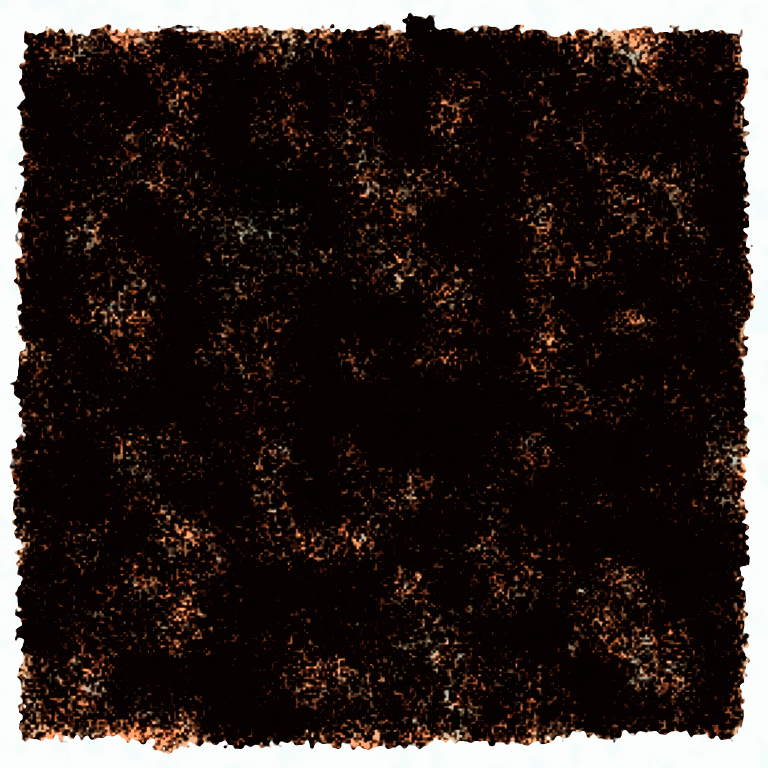
A WebGL 2 fragment shader for this texture:

```glsl
#version 300 es
precision highp float;
// A ragged dark square of crumbled, toasted fibre flecks on pale paper.

uniform vec2 u_resolution;
out vec4 fragColor;

// Palette
const vec3 PAPER = vec3(0.985, 0.995, 0.99);
const vec3 CHAR  = vec3(0.025, 0.006, 0.005);
const vec3 UMBER = vec3(0.16, 0.07, 0.04);
const vec3 BROWN = vec3(0.34, 0.21, 0.12);
const vec3 TAN   = vec3(0.55, 0.43, 0.30);
const vec3 CREAM = vec3(0.86, 0.78, 0.66);
const vec3 RUST  = vec3(1.25, 0.80, 0.58);
const vec3 SLATE = vec3(0.55, 0.95, 1.25);

// Tuning
const float GRAIN_SCALE = 290.0;
const float PATCH_SCALE = 17.0;
const float FLECK_THRESHOLD = 0.665;
const float RIM_GLOW = 0.36;
const float EDGE_WANDER = 0.020;
const float EDGE_CRUMBLE = 0.012;

// Warm clusters: centre, radius
const int CLUSTER_COUNT = 9;
const vec3 CLUSTERS[CLUSTER_COUNT] = vec3[](
    vec3(0.835, 0.910, 0.045), vec3(0.400, 0.790, 0.035),
    vec3(0.590, 0.370, 0.025), vec3(0.195, 0.362, 0.022),
    vec3(0.758, 0.230, 0.010), vec3(0.569, 0.181, 0.008),
    vec3(0.365, 0.408, 0.018), vec3(0.080, 0.915, 0.035),
    vec3(0.570, 0.840, 0.025));

float hash(vec2 cell) {
    uvec2 q = uvec2(ivec2(cell)) * uvec2(1597334673u, 3812015801u);
    uint n = (q.x ^ q.y) * 1597334673u;
    n = (n ^ (n >> 15)) * 2246822519u;
    return float((n ^ (n >> 13)) >> 8) / 16777216.0;
}

float noise(vec2 p) {
    vec2 i = floor(p), f = fract(p);
    f = f * f * (3.0 - 2.0 * f);
    float low = mix(hash(i), hash(i + vec2(1, 0)), f.x);
    float high = mix(hash(i + vec2(0, 1)), hash(i + vec2(1, 1)), f.x);
    return mix(low, high, f.y);
}

float fbm(vec2 p) {
    float sum = 0.0, amp = 0.53;
    for (int i = 0; i < 4; i++) {
        sum += amp * noise(p);
        p = mat2(1.6, 1.2, -1.2, 1.6) * p + 17.3;
        amp *= 0.5;
    }
    return sum;
}

float blob(vec2 p, vec2 centre, float radius) {
    vec2 d = (p - centre) / radius;
    return exp(-dot(d, d));
}

// Depth below the nearest side of the sheet, positive inside
float sheetDepth(vec2 p) {
    vec2 bow = pow(abs(2.0 * p - 1.0), vec2(4.0));
    float left = 0.024 + 0.013 * bow.y - 0.005 * blob(p, vec2(0.02, 0.37), 0.05);
    float right = 0.971 - 0.013 * bow.y + 0.008 * blob(p, vec2(0.97, 0.62), 0.03);
    float bottom = 0.042 - 0.013 * smoothstep(0.17, 0.22, p.x)
                 * (1.0 - smoothstep(0.68, 0.75, p.x));
    float top = 0.962 - 0.006 * bow.x;
    float depth = min(min(p.x - left, right - p.x), min(p.y - bottom, top - p.y));
    // Loose crumbs hanging off the upper and lower sides
    depth = max(depth, 0.018 - length((p - vec2(0.547, 0.964)) * vec2(0.85, 1.0)));
    depth = max(depth, 0.013 - length((p - vec2(0.215, 0.035)) * vec2(0.7, 1.0)));
    depth += EDGE_WANDER * (fbm(p * 28.0 + 5.0) - 0.5);
    return depth + EDGE_CRUMBLE * (noise(p * 150.0) - 0.5);
}

vec3 toastRamp(float v) {
    vec3 c = mix(CHAR, UMBER, smoothstep(0.0, 0.11, v));
    c = mix(c, BROWN, smoothstep(0.10, 0.21, v));
    c = mix(c, TAN, smoothstep(0.20, 0.32, v));
    return mix(c, CREAM, smoothstep(0.31, 0.46, v));
}

void main() {
    vec2 p = gl_FragCoord.xy / u_resolution;
    float pixel = 1.0 / min(u_resolution.x, u_resolution.y);
    float depth = sheetDepth(p);

    // Fine flecks gathered in broad patches
    float grain = 0.62 * noise(p * GRAIN_SCALE) + 0.38 * noise(p * 165.0 + 41.0);
    float heat = 0.95 * (fbm(p * PATCH_SCALE + 9.0) - 0.5);
    for (int i = 0; i < CLUSTER_COUNT; i++)
        heat += 0.17 * blob(p, CLUSTERS[i].xy, CLUSTERS[i].z);

    // Toasted rim, wider along the lower and upper sides
    float rimWidth = 0.012 + 0.010 * smoothstep(0.12, 0.03, p.y)
                   + 0.004 * smoothstep(0.90, 0.96, p.y);
    float rim = exp(-max(depth, 0.0) / rimWidth);
    float darkCrumb = blob(p, vec2(0.547, 0.962), 0.026);
    float fleck = grain + heat + RIM_GLOW * rim - 0.6 * darkCrumb - FLECK_THRESHOLD;

    // Rusty flecks, with cool ones in the upper middle
    vec3 sheet = toastRamp(max(fleck, 0.0));
    float cool = smoothstep(0.58, 0.75, noise(p * 70.0 + 23.0)) * (1.0 - rim) * 0.5;
    cool += 0.7 * blob(p, vec2(0.34, 0.70), 0.07);
    sheet *= mix(mix(vec3(1.0), RUST, noise(p * 45.0)), SLATE, min(cool, 1.0));

    // Paper with a faint cool mottling
    vec3 paper = PAPER - vec3(0.025, 0.008, 0.0) * smoothstep(0.5, 0.8, fbm(p * 40.0));
    float cover = smoothstep(-pixel, pixel, depth);
    fragColor = vec4(mix(paper, sheet, cover), 1.0);
}
```
